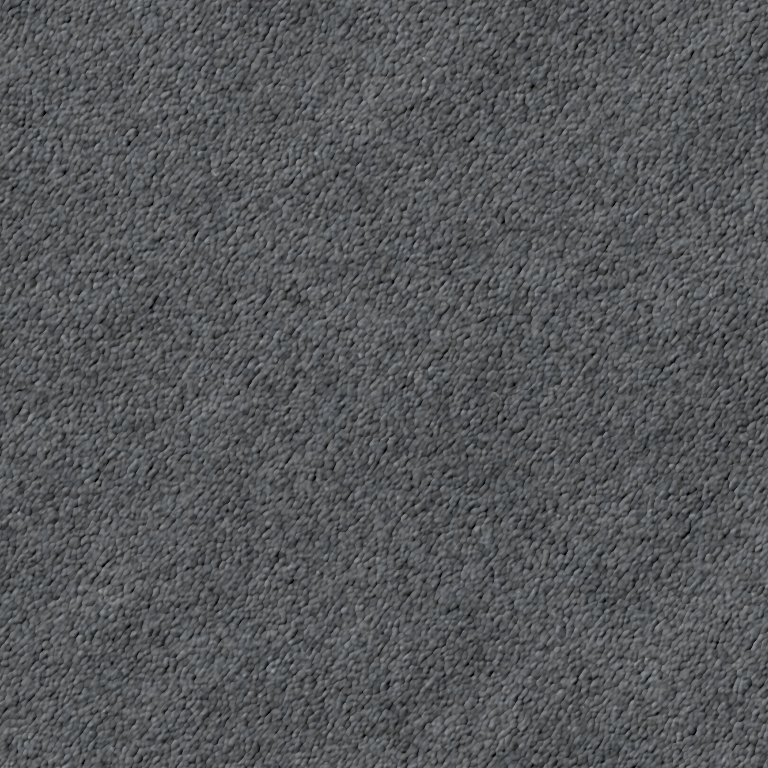
This texture is drawn by a Shadertoy shader. Its source:

```glsl
float hash(vec2 cell) {
    vec3 h = fract(cell.xyx * 0.1031);
    h += dot(h, h.yzx + 33.33);
    return fract((h.x + h.y) * h.z);
}

float valueNoise(vec2 p) {
    vec2 cell = floor(p);
    vec2 f = fract(p);
    f = f * f * (3.0 - 2.0 * f);
    return mix(mix(hash(cell), hash(cell + vec2(1, 0)), f.x),
               mix(hash(cell + vec2(0, 1)), hash(cell + vec2(1, 1)), f.x), f.y);
}

// Coordinates across (x) and along (y) a slanted direction
vec2 slant(vec2 p, float angle) {
    float c = cos(angle), s = sin(angle);
    return vec2(s * p.x - c * p.y, c * p.x + s * p.y) + 7.0;
}

// Relief lit from the upper left: difference of heights across the grain
float emboss(vec2 p) {
    return valueNoise(p + vec2(0.5, 0.0)) - valueNoise(p - vec2(0.5, 0.0));
}

// Scattered pebbles, each with its own tone, a lit side and a shaded side
float pebbles(vec2 p) {
    vec2 home = floor(p);
    float shade = 0.0, total = 0.0;
    for (int y = -1; y <= 1; y++) {
        for (int x = -1; x <= 1; x++) {
            vec2 cell = home + vec2(x, y);
            vec2 center = cell + 0.1 + 0.8 * vec2(hash(cell), hash(cell + 57.0));
            vec2 r = p - center;
            float tone = hash(cell + 113.0) - 0.5;
            float relief = 0.06 + 0.20 * hash(cell + 171.0);
            float weight = exp(-9.0 * dot(r, r));
            shade += weight * (0.11 * tone - relief * r.x - 0.13 * dot(r, r));
            total += weight;
        }
    }
    return shade / total + 0.022;
}

void mainImage(out vec4 fragColor, in vec2 fragCoord) {
    vec2 uv = fragCoord / iResolution.y;

    // Slight warp breaks up the rows
    vec2 warp = vec2(valueNoise(uv * 50.0), valueNoise(uv * 50.0 + 91.0)) - 0.5;
    vec2 p = uv + warp * 0.003;

    // Pebbled surface with finer grit, leaning up to the right
    float grain = 1.15 * pebbles(slant(p, 0.95) * vec2(165.0, 118.0));
    grain += 0.14 * emboss(slant(p, 0.7) * vec2(255.0, 190.0) + 37.0);

    // Broad diagonal bands and smaller mottling
    vec2 broad = slant(uv, 0.75);
    float bands = valueNoise(broad * vec2(13.0, 4.0)) - 0.5;
    float mottle = valueNoise(broad * vec2(42.0, 24.0) + 53.0) - 0.5;

    // Sparse pale flecks
    float fleck = smoothstep(0.86, 1.0, valueNoise(slant(p, 0.7) * vec2(170.0, 125.0) + 19.0));

    float light = 0.35 + grain - 0.5 * grain * grain;
    light += 0.048 * bands + 0.03 * mottle + 0.1 * fleck;

    // Cool grey, with browner shadows and faint warm patches
    float warmth = valueNoise(uv * 70.0 + 71.0) - 0.5 - 2.0 * grain;
    vec3 tint = vec3(-0.006, 0.002, 0.010) + warmth * vec3(0.010, 0.0, -0.012);
    fragColor = vec4(clamp(light + tint, 0.0, 1.0), 1.0);
}
```
